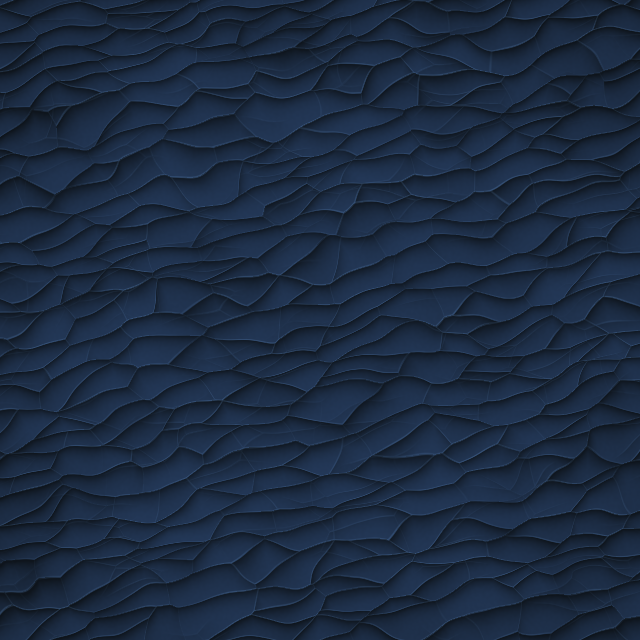
Give the GLSL for this texture, as a WebGL 2 fragment shader.

```glsl
#version 300 es
precision highp float;
// Dark blue overlapping slate plates in tilted ripples, with thin lit rims and soft shadows.

uniform vec2 u_resolution;
out vec4 fragColor;

vec3 hash3(vec2 p) {
    vec3 h = fract(vec3(p.xyx) * vec3(0.1031, 0.1030, 0.0973));
    h += dot(h, h.yxz + 33.33);
    return fract((h.xxy + h.yzz) * h.zyx);
}

float gradientDot(vec2 corner, vec2 offset) {
    float angle = 6.2832 * hash3(corner + 71.0).x;
    return dot(vec2(cos(angle), sin(angle)), offset);
}

float gradientNoise(vec2 p) {
    vec2 i = floor(p), f = fract(p);
    vec2 u = f * f * f * (f * (f * 6.0 - 15.0) + 10.0);
    vec2 e = vec2(1.0, 0.0);
    return mix(mix(gradientDot(i, f), gradientDot(i + e.xy, f - e.xy), u.x),
               mix(gradientDot(i + e.yx, f - e.yx), gradientDot(i + 1.0, f - 1.0), u.x), u.y);
}

vec2 noise2(vec2 p) {
    return vec2(gradientNoise(p), gradientNoise(p + vec2(37.2, 91.7)));
}

// Weighted cells on a sheared lattice: x = shadow, y = rim light, z = tone of the plate
vec3 plates(vec2 p, mat2 lattice, float pixel) {
    vec2 q = lattice * p;
    vec2 base = floor(q), home = base, toHome = vec2(0.0);
    float nearest = 1e3;
    for (int y = -2; y <= 2; y++)
    for (int x = -2; x <= 2; x++) {
        vec2 cell = base + vec2(x, y);
        vec3 h = hash3(cell);
        vec2 r = cell + h.xy - q;
        float power = dot(r, r) - 0.28 * h.z;
        if (power < nearest) { nearest = power; home = cell; toHome = r; }
    }

    float shadow = 0.0, edge = 1e3, edgeFacing = 0.0;
    for (int y = -2; y <= 2; y++)
    for (int x = -2; x <= 2; x++) {
        if (x == 0 && y == 0) continue;
        vec2 cell = home + vec2(x, y);
        vec3 h = hash3(cell);
        vec2 r = cell + h.xy - q;
        // Border distance and normal, brought back to canvas units
        vec2 across = transpose(lattice) * (r - toHome);
        float gap = 0.5 * (dot(r, r) - 0.28 * h.z - nearest) / max(length(across), 0.001);
        float facing = dot(normalize(across + 1e-5), vec2(-0.34, 0.94));
        float shade = smoothstep(0.2, 0.95, facing) * exp(-max(gap, 0.0) / 0.0125);
        shadow = max(shadow, shade * smoothstep(0.0, pixel, gap));
        if (gap < edge) { edge = gap; edgeFacing = abs(facing); }
    }
    float rim = 1.0 - smoothstep(0.0, 0.0007 + 0.7 * pixel, edge);
    return vec3(shadow, rim * (0.25 + 0.75 * edgeFacing), hash3(home + 19.0).x);
}

void main() {
    vec2 p = gl_FragCoord.xy / u_resolution.y;
    float pixel = 1.0 / u_resolution.y;

    // Bend the lattice so that plate borders curve and sizes vary
    vec2 bent = p + 0.032 * noise2(p * 5.5) + 0.017 * noise2(p * 14.0 + 5.0);
    mat2 lattice = mat2(10.5, -8.0, 5.0, 28.0);
    vec3 plate = plates(bent + 3.0, lattice, pixel);

    // Faint second set of cracks, in patches
    vec3 crack = plates(bent + 0.012 * noise2(p * 9.0 + 40.0) + 8.0, lattice * 0.85, pixel);
    float patches = smoothstep(-0.15, 0.3, gradientNoise(p * 8.0 + 13.0));

    // Tone: plate body, shadows, slow drift and darker corners
    float tone = 0.95 + 0.1 * (plate.z - 0.5) + 0.1 * gradientNoise(p * 3.0 + 60.0);
    tone -= 0.92 * plate.x + 0.25 * patches * crack.x * (1.0 - plate.x);
    tone -= 0.2 * smoothstep(0.3, 0.75, length(gl_FragCoord.xy / u_resolution - 0.5));
    tone += 0.04 * gradientNoise(p * 170.0);

    vec3 color = mix(vec3(0.055, 0.08, 0.11), vec3(0.14, 0.223, 0.35), clamp(tone, 0.0, 1.1));
    float rim = max(plate.y, 0.45 * patches * crack.y);
    color += vec3(0.07, 0.1, 0.13) * rim * (0.7 + 0.8 * gradientNoise(p * 12.0 + 25.0));
    fragColor = vec4(color, 1.0);
}
```
